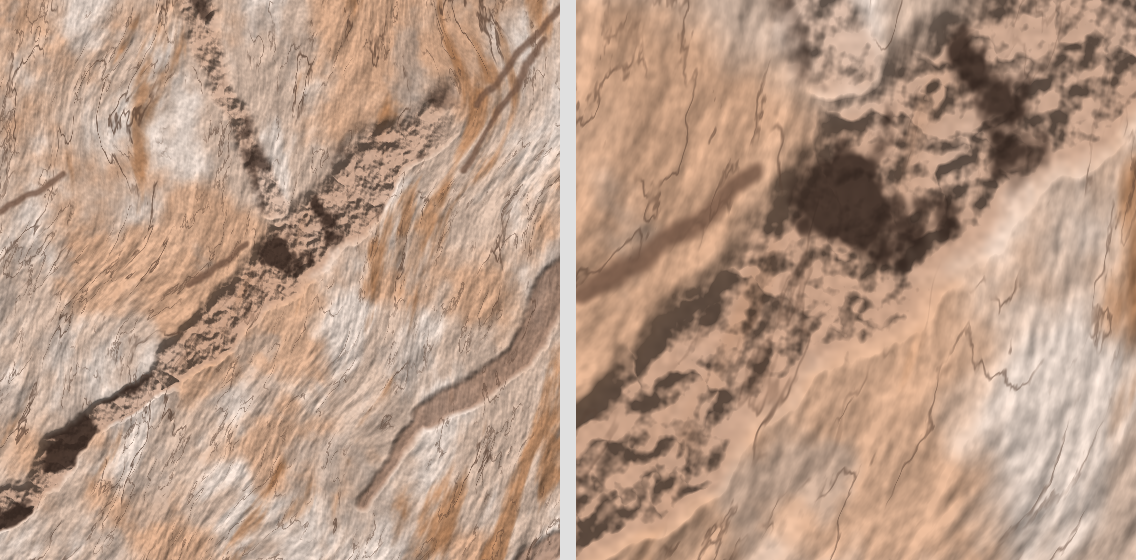
Left: the whole. Right: its middle third, enlarged.
Write a WebGL 2 fragment shader that draws this texture.

```glsl
#version 300 es
precision highp float;

uniform vec2 u_resolution;
out vec4 fragColor;

float hash(vec2 p) {
    vec3 q = fract(vec3(p.xyx) * 0.1031);
    q += dot(q, q.yzx + 33.33);
    return fract((q.x + q.y) * q.z);
}

float noise(vec2 p) {
    vec2 i = floor(p), f = fract(p);
    f = f * f * (3.0 - 2.0 * f);
    return mix(mix(hash(i), hash(i + vec2(1, 0)), f.x),
               mix(hash(i + vec2(0, 1)), hash(i + vec2(1, 1)), f.x), f.y);
}

float fbm(vec2 p) {
    float sum = 0.0, amp = 0.5;
    for (int i = 0; i < 5; i++) {
        sum += amp * noise(p);
        p = mat2(1.6, 1.2, -1.2, 1.6) * p + 17.3;
        amp *= 0.5;
    }
    return sum;
}

float segment(vec2 p, vec2 a, vec2 b) {
    vec2 d = b - a;
    return length(p - a - d * clamp(dot(p - a, d) / dot(d, d), 0.0, 1.0));
}

float spot(vec2 p, vec2 center, vec2 size) {
    vec2 d = (p - center) / size;
    return exp(-dot(d, d));
}

vec2 warp(vec2 p, float scale, float amount) {
    return p + amount * (vec2(fbm(p * scale + 40.0), fbm(p * scale + 71.0)) - 0.5);
}

// Coordinates across and along the leaning strata
vec2 strata(vec2 p) {
    float bend = 0.09 * noise(p * 5.0 + 60.0);
    return vec2(p.x - 0.55 * p.y + 0.2 * p.y * p.y + bend, p.y + 0.3 * p.x) + 50.0;
}

// Crumbling diagonal fissure with a branch to the top edge
float fissure(vec2 p) {
    p = warp(p, 9.0, 0.09);
    float middle = 0.08 + 0.84 * p.x + 0.1 * p.x * p.x;
    float width = 0.03 + 0.07 * spot(p, vec2(0.58, p.y), vec2(0.23, 1.0));
    float t = (p.y - middle) / width;
    float band = smoothstep(-1.05, -0.8, t) * (1.0 - smoothstep(0.5, 1.15, t));
    band *= 1.0 - smoothstep(0.72, 0.84, p.x);
    float branch = min(segment(p, vec2(0.5, 0.63), vec2(0.41, 0.83)),
                       segment(p, vec2(0.41, 0.83), vec2(0.34, 1.02)));
    return max(band, 0.8 * (1.0 - smoothstep(0.012, 0.035, branch)));
}

// Smoother ledge on the right
float ledge(vec2 p) {
    p = warp(p, 8.0, 0.06);
    float d = min(segment(p, vec2(1.03, 0.52), vec2(0.91, 0.36)),
                  segment(p, vec2(0.91, 0.36), vec2(0.77, 0.25)));
    d = min(d, segment(p, vec2(0.77, 0.25), vec2(0.66, 0.11)) + 0.014);
    d = min(d, segment(p, vec2(0.94, -0.01), vec2(1.02, 0.04)));
    return 1.0 - smoothstep(0.02, 0.034, d);
}

float height(vec2 p) {
    vec2 s = strata(p);
    float band = fissure(p);
    float lumps = abs(2.0 * fbm(p * 26.0) - 1.0);
    return 0.045 * fbm(s * vec2(17, 6)) + 0.015 * fbm(s * vec2(60, 28))
         - band * (0.018 + 0.045 * lumps) - 0.012 * ledge(p);
}

// Thin broken lines where a noise field crosses its middle
float cracks(vec2 s, float width) {
    float line = 1.0 - smoothstep(0.0, width, abs(fbm(s) - 0.5));
    return line * smoothstep(0.47, 0.62, fbm(s * 0.7 + 23.0));
}

void main() {
    vec2 p = gl_FragCoord.xy / u_resolution;
    vec2 s = strata(p);
    float band = fissure(p), shelf = ledge(p);

    // Mineral colours
    float pale = fbm(s * vec2(13, 6)) + 0.1 * spot(p, vec2(0.55, 0.3), vec2(0.3, 0.2));
    vec3 color = mix(vec3(0.77, 0.67, 0.6), vec3(0.85, 0.785, 0.74), smoothstep(0.4, 0.6, pale));
    float warm = fbm(p * 6.0 + 9.0) + 0.22 * spot(p, vec2(0.56, 0.86), vec2(0.16, 0.17))
               + 0.12 * spot(p, vec2(0.38, 0.52), vec2(0.13, 0.1));
    color = mix(color, vec3(0.77, 0.6, 0.48), 0.85 * smoothstep(0.47, 0.68, warm));
    float rust = fbm(s * vec2(17, 4) + 31.0) - 0.1 + 0.13 * smoothstep(0.5, 0.8, p.x);
    color = mix(color, vec3(0.62, 0.42, 0.27), 0.7 * smoothstep(0.56, 0.7, rust));
    float gray = fbm(p * 11.0 + 83.0);
    color = mix(color, vec3(0.65, 0.59, 0.55), 0.5 * smoothstep(0.55, 0.7, gray));
    color = mix(color, vec3(0.66, 0.53, 0.45), 0.75 * band);
    color = mix(color, vec3(0.56, 0.44, 0.37), 0.8 * shelf);

    // Relief lit from the upper left
    vec2 toLight = vec2(-0.45, 0.89) * 0.0025;
    float slope = (height(p - toLight) - height(p + toLight)) / 0.005;
    color *= 1.0 - 0.27 * clamp(-slope * (1.0 + 0.4 * band), -0.6, 1.8);

    // Fractures along the strata and long oblique cuts
    float fracture = max(cracks(s * vec2(24, 7), 0.022), 0.7 * cracks(s * vec2(48, 17) + 5.0, 0.035));
    color = mix(color, vec3(0.34, 0.25, 0.2), 0.7 * fracture * (1.0 - 0.6 * band));
    vec2 q = warp(p, 12.0, 0.03);
    float cut = min(segment(q, vec2(0.82, 0.69), vec2(0.97, 0.93)),
                    segment(q, vec2(0.85, 0.81), vec2(1.01, 1.0)));
    cut = min(cut, segment(q, vec2(0.34, 0.49), vec2(0.44, 0.56)));
    cut = min(cut, segment(q, vec2(-0.02, 0.61), vec2(0.11, 0.69)));
    color = mix(color, vec3(0.42, 0.31, 0.25), 0.75 * (1.0 - smoothstep(0.002, 0.009, cut)));

    // Deep shadow pockets inside the fissure
    float pocket = fbm(s * vec2(16, 13) + 12.0) + 0.1 * (1.0 - smoothstep(0.08, 0.35, p.x));
    color = mix(color, vec3(0.2, 0.145, 0.12), 0.85 * band * smoothstep(0.54, 0.64, pocket));

    // Mineral grit
    color *= 0.95 + 0.1 * noise(p * 230.0);
    fragColor = vec4(clamp(color, 0.0, 1.0), 1.0);
}
```
